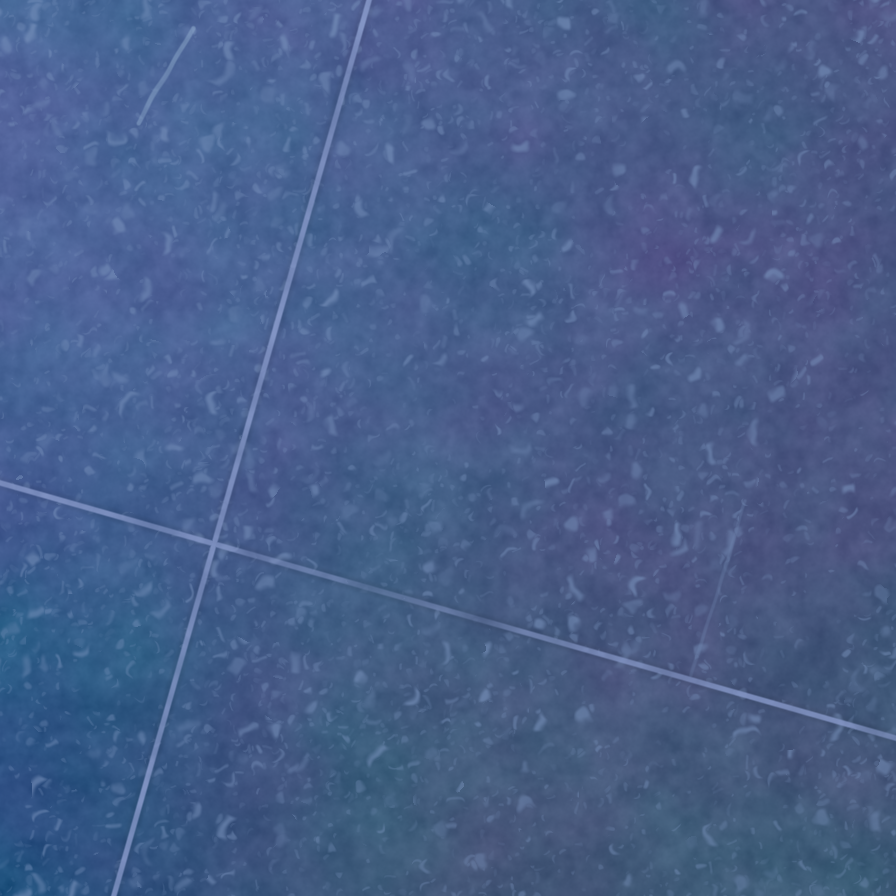
A WebGL 2 fragment shader for this texture:

```glsl
#version 300 es
precision highp float;
// Blue stone floor: large square slabs in a tilted grid with thin pale joints.
// Bilinear tint plus noise mottling gives the stone; jittered cells scatter
// small bent flecks over it, then worn joints and two scratches go on top.
uniform vec2 u_resolution;
out vec4 fragColor;

const vec2 CORNER = vec2(0.239, 0.393);   // where the joints cross
const float TILT = 0.2776;
const float SLAB = 1.25;                  // slab side, in canvas units
const float JOINT_HALF = 0.0030;

const vec3 TOP_LEFT = vec3(0.295, 0.405, 0.605);
const vec3 TOP_RIGHT = vec3(0.295, 0.345, 0.520);
const vec3 LOW_LEFT = vec3(0.120, 0.300, 0.490);
const vec3 LOW_RIGHT = vec3(0.255, 0.350, 0.470);
const vec3 PURPLE_SHIFT = vec3(0.040, -0.022, 0.008);
const vec3 FLECK = vec3(0.470, 0.570, 0.735);
const vec3 JOINT = vec3(0.530, 0.600, 0.790);
const vec3 SCRATCH = vec3(0.560, 0.670, 0.800);

float hash1(vec2 p) {
  vec3 q = fract(p.xyx * 0.1031);
  q += dot(q, q.yzx + 33.33);
  return fract((q.x + q.y) * q.z);
}

vec2 hash2(vec2 p) {
  return vec2(hash1(p), hash1(p + vec2(71.7, 19.3)));
}

float noise(vec2 p) {
  vec2 i = floor(p), f = fract(p);
  f = f * f * (3.0 - 2.0 * f);
  float low = mix(hash1(i), hash1(i + vec2(1, 0)), f.x);
  float high = mix(hash1(i + vec2(0, 1)), hash1(i + vec2(1, 1)), f.x);
  return mix(low, high, f.y);
}

float fbm(vec2 p) {
  float sum = 0.0, gain = 0.5;
  for (int i = 0; i < 4; i++) {
    sum += gain * noise(p);
    p = mat2(1.6, 1.2, -1.2, 1.6) * p + 7.3;
    gain *= 0.5;
  }
  return sum / 0.9375;
}

mat2 rotation(float a) {
  return mat2(cos(a), sin(a), -sin(a), cos(a));
}

float segmentDistance(vec2 p, vec2 a, vec2 b) {
  vec2 d = b - a;
  return length(p - a - d * clamp(dot(p - a, d) / dot(d, d), 0.0, 1.0));
}

float stroke(float dist, float halfWidth, float soft) {
  return 1.0 - smoothstep(halfWidth - soft, halfWidth + soft, dist);
}

// One layer of bent flecks: one candidate per jittered cell, kept by chance.
float flecks(vec2 p, float cells, float seed, float chance) {
  vec2 g = p * cells, home = floor(g);
  float cover = 0.0;
  for (int k = 0; k < 9; k++) {
    vec2 cell = home + vec2(k % 3 - 1, k / 3 - 1);
    vec2 shape = hash2(cell + seed + 41.0);
    vec2 kind = hash2(cell + seed + 113.0);
    vec2 q = g - cell - hash2(cell + seed);
    q = rotation(-1.0 - 2.2 * (shape.x - 0.5)) * q;
    q.y += (kind.x - 0.5) * 3.0 * q.x * q.x;
    float reach = 0.04 + 0.30 * shape.y * shape.y;
    float dist = segmentDistance(q, vec2(-reach, 0.0), vec2(reach, 0.0));
    float size = mix(0.10, 0.23, kind.x * (1.0 - shape.y));
    float strength = step(kind.y, chance) * mix(0.25, 1.0, hash1(cell + seed + 7.0));
    cover = max(cover, strength * stroke(dist, size, 0.10));
  }
  return cover;
}

vec3 stone(vec2 uv, vec2 slabId) {
  vec3 color = mix(mix(LOW_LEFT, LOW_RIGHT, smoothstep(-0.1, 0.55, uv.x)),
                   mix(TOP_LEFT, TOP_RIGHT, smoothstep(0.0, 1.0, uv.x)),
                   smoothstep(-0.05, 0.75, uv.y));
  color += PURPLE_SHIFT * 2.4 * (fbm(uv * 7.0 + 3.0) - 0.5);
  color += 0.07 * (fbm(uv * 24.0) - 0.5) + 0.075 * (fbm(uv * 85.0) - 0.5);
  return color + 0.012 * (hash1(slabId + 9.0) - 0.5);
}

void main() {
  vec2 uv = gl_FragCoord.xy / u_resolution.y;
  float pixel = 1.0 / u_resolution.y;
  vec2 grid = rotation(TILT) * (uv - CORNER) / SLAB;
  vec3 color = stone(uv, floor(grid));

  // Flecks, with ragged outlines and uneven density
  vec2 ragged = uv + 0.007 * (vec2(noise(uv * 95.0), noise(uv * 95.0 + 50.0)) - 0.5);
  float density = smoothstep(0.25, 0.75, fbm(uv * 9.0 + 20.0));
  float cover = 0.62 * flecks(ragged, 30.0, 5.0, 0.12 + 0.28 * density);
  cover = max(cover, 0.48 * flecks(ragged, 52.0, 31.0, 0.15 + 0.40 * density));
  cover = max(cover, 0.30 * flecks(ragged, 82.0, 67.0, 0.22 + 0.40 * density));
  color = mix(color, FLECK, cover);

  // Joints: distance to the nearest grid line on each axis, with wear
  vec2 gap = abs(grid - round(grid)) * SLAB;
  float soft = max(0.0013, pixel);
  float wear = 0.65 + 0.5 * (fbm(uv * 32.0) - 0.5);
  float faded = smoothstep(0.0, 0.06, grid.x) * (1.0 - smoothstep(0.22, 0.38, grid.x));
  float upright = stroke(gap.x, JOINT_HALF, soft) * (wear + 0.12);
  float across = stroke(gap.y, JOINT_HALF, soft) * (wear + 0.08 - 0.30 * faded);
  color *= 1.0 - 0.06 * stroke(min(gap.x, gap.y), 0.007, 0.003);
  color = mix(color, JOINT, clamp(max(upright, across), 0.0, 1.0));

  // Scratches: one bright, one faint
  vec2 bent = uv + 0.004 * (vec2(noise(uv * 30.0), noise(uv * 30.0 + 9.0)) - 0.5);
  float bright = segmentDistance(bent, vec2(0.154, 0.862), vec2(0.215, 0.967));
  float faint = segmentDistance(bent, vec2(0.771, 0.247), vec2(0.833, 0.440));
  color = mix(color, SCRATCH, 0.75 * wear * stroke(bright, 0.0026, soft));
  color = mix(color, FLECK, 0.40 * wear * stroke(faint, 0.0018, soft));
  fragColor = vec4(color, 1.0);
}
```
